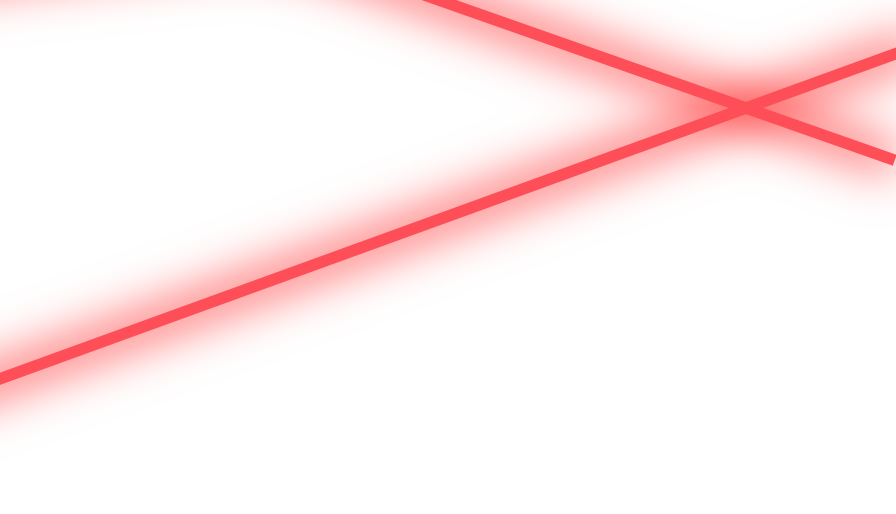
Write a Shadertoy shader that draws this background.

```glsl
// Two crossing red beams with soft glows on white, plus a faint glow from above.
#define PAPER vec3(1.0)
#define BEAM_COLOR vec3(0.995, 0.305, 0.34)
#define GLOW_COLOR vec3(1.0, 0.0, 0.0)
#define BEAM_HALF_WIDTH 0.0112
#define GLOW_SIGMA 0.0478
#define GLOW_PEAK 0.32

// Position along the beam (x) and away from its axis (y).
vec2 beamSpace(vec2 p, vec2 start, vec2 end) {
    vec2 dir = normalize(end - start);
    vec2 q = p - start;
    return vec2(dot(q, dir), dir.x * q.y - dir.y * q.x);
}

// Gaussian across the beam, with a blurred cutoff at its far end.
vec3 addGlow(vec3 color, vec2 p, vec2 start, vec2 end) {
    vec2 q = beamSpace(p, start, end);
    float across = exp(-0.5 * q.y * q.y / (GLOW_SIGMA * GLOW_SIGMA));
    float along = 1.0 / (1.0 + exp(1.7 * (q.x - length(end - start)) / GLOW_SIGMA));
    return mix(color, GLOW_COLOR, GLOW_PEAK * across * along);
}

// Solid bar with square ends and smoothed edges.
vec3 addBeam(vec3 color, vec2 p, vec2 start, vec2 end, float pixel) {
    vec2 q = beamSpace(p, start, end);
    float edge = max(abs(q.y) - BEAM_HALF_WIDTH, q.x - length(end - start));
    return mix(color, BEAM_COLOR, clamp(0.5 - edge / pixel, 0.0, 1.0));
}

void mainImage(out vec4 fragColor, in vec2 fragCoord) {
    float pixel = 1.0 / iResolution.y;
    // Height spans 0 to 1; x is scaled to keep the composition's proportions.
    vec2 p = fragCoord * pixel;
    p.x *= 1.7415 * iResolution.y / iResolution.x;

    vec2 riseStart = vec2(-0.5, 0.0814), riseEnd = vec2(1.78, 0.9097);
    vec2 fallStart = vec2(0.4, 1.1593), fallEnd = vec2(1.739, 0.6882);
    vec2 upperStart = vec2(-0.5, 1.0017), upperEnd = vec2(1.0, 1.1667);

    // Glows
    vec3 color = PAPER;
    color = addGlow(color, p, upperStart, upperEnd);
    color = addGlow(color, p, riseStart, riseEnd);
    color = addGlow(color, p, fallStart, fallEnd);

    // Beams
    color = addBeam(color, p, riseStart, riseEnd, pixel);
    color = addBeam(color, p, fallStart, fallEnd, pixel);

    fragColor = vec4(color, 1.0);
}
```
